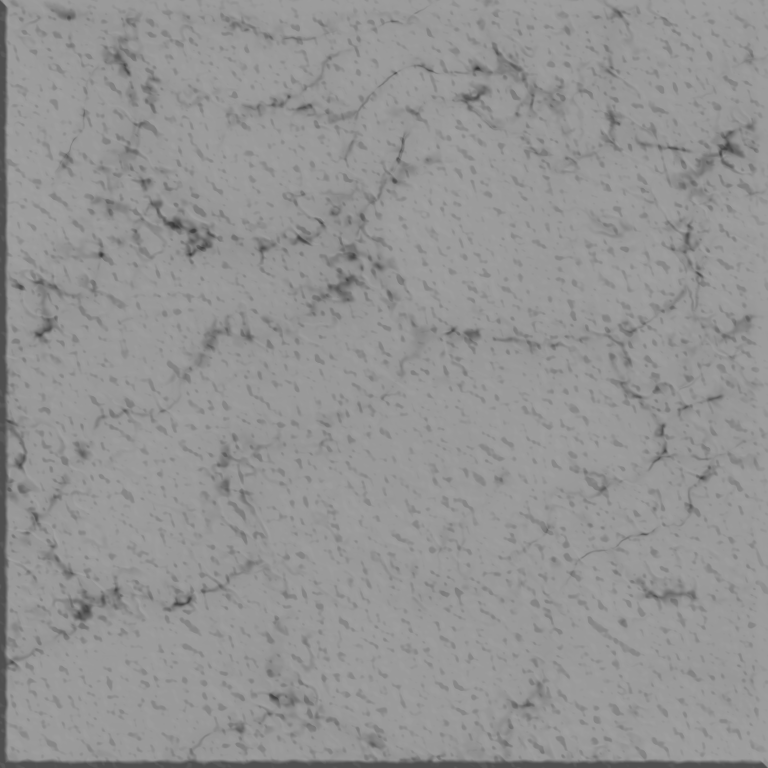
Write a WebGL 2 fragment shader that draws this texture.

```glsl
#version 300 es
precision highp float;
// Grey stone slab with fine embossed grain, broken dark veins and a bevelled rim.

#define STONE 0.607         // base grey
#define GRAIN_SCALE 82.0    // grain bumps across the canvas
#define GRAIN_DEPTH 0.10    // darkness of the shaded grain
#define VEIN_SCALE vec2(2.5, 4.1)
#define BRANCH_SCALE vec2(6.0, 8.5)
#define VEIN_WARP 0.26      // wander of the veins
#define VEIN_DEPTH 0.13     // darkness of the vein cores
#define CRACK_SCALE 24.0    // hair cracks across the canvas
#define CRACK_DEPTH 0.17    // darkness of the hair cracks
#define RIM_WIDTH 0.010     // bevel width
#define RIM_SHADE 0.31      // grey of the shaded bevel

uniform vec2 u_resolution;
out vec4 fragColor;

const mat2 TURN = mat2(0.8, 0.6, -0.6, 0.8);

vec2 hash2(vec2 cell) {
  vec3 h = fract(cell.xyx * vec3(0.1031, 0.103, 0.0973));
  h += dot(h, h.yzx + 33.33);
  return fract((h.xx + h.yz) * h.zy);
}

float valueNoise(vec2 p) {
  vec2 cell = floor(p), f = fract(p);
  f = f * f * (3.0 - 2.0 * f);
  float low = mix(hash2(cell).x, hash2(cell + vec2(1, 0)).x, f.x);
  float high = mix(hash2(cell + vec2(0, 1)).x, hash2(cell + vec2(1, 1)).x, f.x);
  return mix(low, high, f.y);
}

// Layered noise, centred on zero
float layered(vec2 p, int octaves) {
  float sum = 0.0, gain = 1.0;
  for (int i = 0; i < octaves; i++) {
    sum += gain * (valueNoise(p) - 0.5);
    p = TURN * p * 2.03 + 7.3;
    gain *= 0.5;
  }
  return sum;
}

// Cellular noise: gap between nearest and second nearest seed, zero on borders
float cellBorder(vec2 p) {
  vec2 cell = floor(p), f = fract(p);
  float nearest = 8.0, second = 8.0;
  for (int y = -1; y <= 1; y++) {
    for (int x = -1; x <= 1; x++) {
      vec2 o = vec2(x, y);
      float d = length(o + hash2(cell + o + 41.0) - f);
      second = min(second, max(nearest, d));
      nearest = min(nearest, d);
    }
  }
  return second - nearest;
}

float grainHeight(vec2 p) {
  return layered(TURN * p * GRAIN_SCALE + 50.0, 2);
}

// Hair cracks along the zero contours of layered noise
float hairCracks(vec2 p) {
  float n = layered(TURN * p * vec2(0.8, 1.2) * CRACK_SCALE + 90.0, 3);
  return 1.0 - smoothstep(0.01, 0.15, abs(n));
}

void main() {
  vec2 uv = gl_FragCoord.xy / u_resolution;
  vec2 toLight = vec2(0.0026, 0.0026);

  // Veins follow the borders of warped cells
  vec2 warp = vec2(layered(uv * 5.0 + 3.0, 6), layered(uv * 5.0 + 29.0, 6));
  vec2 q = uv + VEIN_WARP * warp * vec2(0.7, 0.5);
  q.y -= 0.15 * q.x;
  float trunk = cellBorder(q * VEIN_SCALE + 11.0);
  float branch = cellBorder(q * BRANCH_SCALE + 23.0);

  // Patches thin the veins out and let them fade
  float patches = smoothstep(-0.35, 0.35, layered(uv * 4.5 + 61.0, 3));
  float branchPatch = smoothstep(0.0, 0.45, layered(uv * 3.5 + 77.0, 3));
  float halo = exp(-7.0 * trunk) * mix(0.35, 1.0, patches);
  halo = max(halo, exp(-7.0 * branch) * branchPatch);
  float core = (1.0 - smoothstep(0.0, 0.055, trunk)) * patches;
  core = max(core, (1.0 - smoothstep(0.0, 0.09, branch)) * branchPatch * 0.7);
  float breaks = smoothstep(-0.25, 0.3, layered(uv * 55.0 + 13.0, 2));

  // Grain and cracks are shaded on the side facing away from the light
  float slope = grainHeight(uv + toLight) - grainHeight(uv);
  float shade = smoothstep(0.06, 0.38, slope);
  float glint = smoothstep(0.05, 0.35, -slope);
  float cracks = hairCracks(uv);
  float crackSlope = hairCracks(uv - toLight) - cracks;

  float grey = STONE - GRAIN_DEPTH * shade * (0.8 + 0.5 * halo) + 0.012 * glint;
  grey -= 0.035 * halo;
  grey -= CRACK_DEPTH * halo * cracks * breaks;
  grey += 0.04 * halo * max(crackSlope, 0.0);
  grey -= VEIN_DEPTH * core * breaks;
  grey += 0.012 * layered(uv * 7.0 + 5.0, 2);

  // Bevel: dark on the left and bottom, faintly lit on the right and top
  float rough = 0.003 * layered(uv * 60.0, 2);
  float darkSide = min(uv.x, uv.y) + rough;
  float litSide = min(1.0 - uv.x, 1.0 - uv.y) + rough;
  float mitre = smoothstep(-0.002, 0.002, litSide - darkSide);
  float rim = 1.0 - smoothstep(RIM_WIDTH * 0.5, RIM_WIDTH * 1.2, darkSide);
  float lit = 1.0 - smoothstep(RIM_WIDTH, RIM_WIDTH * 2.0, litSide);
  grey = mix(grey, 0.615 - 0.03 * shade, 0.65 * lit);
  grey = mix(grey, RIM_SHADE + 0.04 * glint, rim * mitre);

  fragColor = vec4(vec3(grey), 1.0);
}
```
